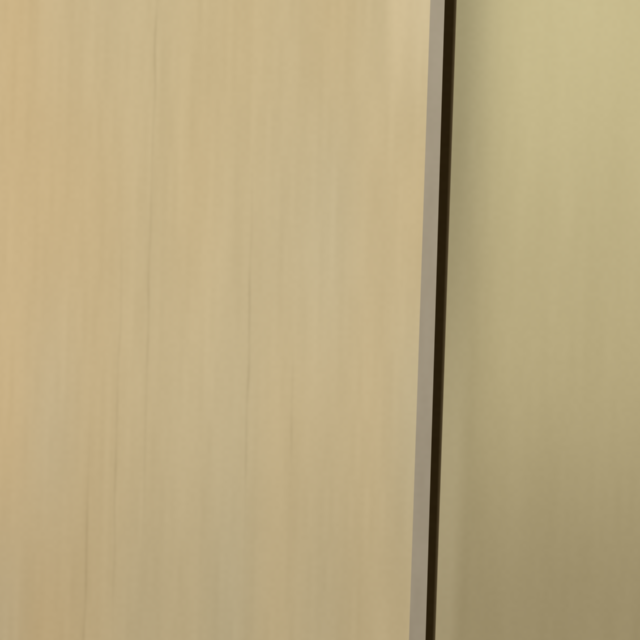
Reproduce this texture procedurally as a Shadertoy shader.

```glsl
// Two painted wooden panels meeting at a narrow, slightly leaning dark gap.
// Straight leaning edges split the canvas into face, bevel, gap and far panel;
// gradients light each part, and stretched value noise adds the vertical grain.

// Edges: x at the bottom, and the shift in x from bottom to top
const vec2 FACE_EDGE = vec2(0.6390, 0.0335);
const vec2 GAP_LEFT  = vec2(0.6650, 0.0300);
const vec2 GAP_RIGHT = vec2(0.6800, 0.0335);
const float GRAIN_LEAN = 0.025;

const vec3 FACE_TOP    = vec3(0.785, 0.710, 0.545);
const vec3 FACE_MIDDLE = vec3(0.770, 0.700, 0.545);
const vec3 FACE_BOTTOM = vec3(0.715, 0.648, 0.500);
const vec3 BEVEL_TOP    = vec3(0.650, 0.605, 0.520);
const vec3 BEVEL_BOTTOM = vec3(0.595, 0.550, 0.470);
const vec3 GAP_COLOR = vec3(0.150, 0.110, 0.045);
const vec3 GAP_RIM   = vec3(0.330, 0.280, 0.190);
const vec3 FAR_TOP    = vec3(0.785, 0.735, 0.555);
const vec3 FAR_MIDDLE = vec3(0.715, 0.660, 0.495);
const vec3 FAR_BOTTOM = vec3(0.610, 0.555, 0.415);

// Dark grain lines: x at the bottom, centre y, half length, strength
const int LINE_COUNT = 6;
const vec4 GRAIN_LINES[LINE_COUNT] = vec4[](
    vec4(0.377, 0.45, 0.22, 0.050), vec4(0.219, 0.50, 0.25, 0.035),
    vec4(0.220, 0.92, 0.14, 0.035), vec4(0.175, 0.33, 0.28, 0.035),
    vec4(0.131, 0.12, 0.18, 0.035), vec4(0.447, 0.36, 0.08, 0.030));

float hash(vec2 p) {
    vec3 q = fract(vec3(p.xyx) * 0.1031);
    q += dot(q, q.yzx + 33.33);
    return fract((q.x + q.y) * q.z);
}

// Value noise in the range -1 to 1
float noise(vec2 p) {
    vec2 cell = floor(p), f = fract(p);
    f = f * f * (3.0 - 2.0 * f);
    float low  = mix(hash(cell), hash(cell + vec2(1, 0)), f.x);
    float high = mix(hash(cell + vec2(0, 1)), hash(cell + vec2(1, 1)), f.x);
    return 2.0 * mix(low, high, f.y) - 1.0;
}

float edgeX(vec2 edge, float y) { return edge.x + edge.y * y; }

// Blend of three colours from bottom to top
vec3 verticalRamp(vec3 bottom, vec3 middle, vec3 top, float y) {
    vec3 lower = mix(bottom, middle, smoothstep(0.0, 0.5, y));
    return mix(lower, top, smoothstep(0.4, 1.0, y));
}

float grainLines(vec2 p) {
    float shade = 0.0;
    for (int i = 0; i < LINE_COUNT; i++) {
        vec4 line = GRAIN_LINES[i];
        float wobble = 0.0015 * noise(vec2(float(i) * 7.0, p.y * 14.0));
        float across = (p.x - line.x - wobble) / 0.0028;
        float along = (p.y - line.y) / line.z;
        float broken = 0.65 + 0.35 * noise(vec2(float(i) * 5.0, p.y * 22.0));
        shade += line.w * broken * exp(-across * across - along * along);
    }
    return shade;
}

vec3 facePanel(vec2 uv) {
    vec3 color = verticalRamp(FACE_BOTTOM, FACE_MIDDLE, FACE_TOP, uv.y);
    vec2 grain = vec2(uv.x - GRAIN_LEAN * uv.y, uv.y);

    // Warmer on the left, and a pale patch at the top beside the bevel
    color += vec3(0.012, -0.004, -0.012) * (1.0 - smoothstep(0.0, 0.3, uv.x));
    float patchMask = smoothstep(0.595, 0.625, uv.x) * smoothstep(0.78, 1.0, uv.y);
    color += vec3(0.040, 0.035, 0.035) * patchMask;

    // Broad tint, streaks and fine fibres
    color += vec3(0.009, 0.000, -0.009) * noise(grain * vec2(14.0, 3.0));
    color += 0.008 * noise(grain * vec2(42.0, 3.5) + 11.0);
    color += 0.007 * noise(grain * vec2(125.0, 10.0) + 27.0);
    return color - grainLines(grain) * vec3(1.0, 0.95, 0.85);
}

vec3 farPanel(vec2 uv, float fromGap) {
    vec3 color = verticalRamp(FAR_BOTTOM, FAR_MIDDLE, FAR_TOP, uv.y);

    // Soft shade beside the gap, strongest at the top, and a paler lip below
    float shade = exp(-pow(max(fromGap, 0.0) / 0.055, 2.0));
    color *= 1.0 - mix(0.03, 0.20, smoothstep(0.0, 0.9, uv.y)) * shade;
    float lip = 1.0 - smoothstep(0.018, 0.045, fromGap);
    color += 0.045 * lip * (1.0 - smoothstep(0.1, 0.8, uv.y));

    vec2 grain = vec2(fromGap, uv.y);
    color += 0.006 * noise(grain * vec2(34.0, 4.0) + 51.0);
    return color + 0.004 * noise(grain * vec2(90.0, 9.0) + 73.0);
}

void mainImage(out vec4 fragColor, in vec2 fragCoord) {
    vec2 uv = fragCoord / iResolution.xy;
    float soft = max(0.0016, 1.0 / iResolution.x);
    float fromFace = uv.x - edgeX(FACE_EDGE, uv.y);
    float fromGapLeft = uv.x - edgeX(GAP_LEFT, uv.y);
    float fromGapRight = uv.x - edgeX(GAP_RIGHT, uv.y);

    vec3 bevel = mix(BEVEL_BOTTOM, BEVEL_TOP, uv.y);
    bevel += 0.010 * noise(vec2(fromFace * 90.0, uv.y * 16.0));
    vec3 gap = mix(GAP_COLOR, GAP_RIM, smoothstep(-0.006, 0.001, fromGapRight));

    // Layer the parts from left to right
    vec3 color = mix(facePanel(uv), bevel, smoothstep(-soft, soft, fromFace));
    color = mix(color, gap, smoothstep(-soft, soft, fromGapLeft));
    color = mix(color, farPanel(uv, fromGapRight), smoothstep(-soft, soft, fromGapRight));

    color += 0.004 * noise(uv * 150.0);
    fragColor = vec4(clamp(color, 0.0, 1.0), 1.0);
}
```
